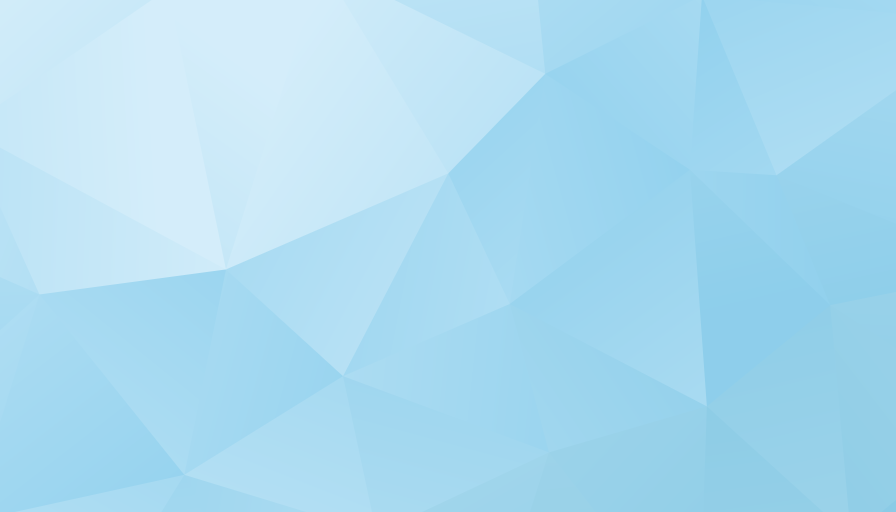
This background is drawn by a WebGL 2 fragment shader. Its source:

```glsl
#version 300 es
precision highp float;

uniform vec2 u_resolution;
out vec4 fragColor;

#define CELL 0.35          // facet size, in canvas heights
#define JITTER 0.31        // vertex displacement, in cells
#define TILT 0.42          // rotation of the lattice, in radians
#define QUAD_CONTRAST 0.26
#define FACET_CONTRAST 0.15
#define FACET_GRADIENT 0.22
#define SHADE_AMOUNT 0.5
#define SEED 7.0

const vec3 DEEP_BLUE = vec3(0.56, 0.815, 0.93);
const vec3 PALE_BLUE = vec3(0.83, 0.93, 0.98);
const vec3 TEAL_SHADE = vec3(0.53, 0.78, 0.87);

float hash(vec2 p) {
    vec3 q = fract(vec3(p.xyx + SEED) * vec3(0.1031, 0.1030, 0.0973));
    q += dot(q, q.yzx + 33.33);
    return fract((q.x + q.y) * q.z);
}

mat2 latticeRotation() {
    float c = cos(TILT), s = sin(TILT);
    return mat2(c, s, -s, c);
}

// Jittered lattice vertex in canvas space
vec2 latticeVertex(vec2 id) {
    vec2 offset = vec2(hash(id), hash(id + 41.7)) * 2.0 - 1.0;
    return latticeRotation() * (id + JITTER * offset) * CELL;
}

// Signed distance to an edge, positive on its left side
float edgeDistance(vec2 p, vec2 a, vec2 b) {
    vec2 e = b - a, d = p - a;
    return (e.x * d.y - e.y * d.x) / length(e);
}

// Antialiased coverage of a counterclockwise triangle
float coverage(vec2 p, vec2 a, vec2 b, vec2 c, float pixel) {
    vec3 d = vec3(edgeDistance(p, a, b), edgeDistance(p, b, c), edgeDistance(p, c, a));
    vec3 w = clamp(d / pixel + 0.5, 0.0, 1.0);
    return w.x * w.y * w.z;
}

// Flat facet tone from its place, plus a soft gradient across it
vec3 facetColor(vec2 p, vec2 center, vec2 id, float side, float aspect) {
    vec2 uv = center / vec2(aspect, 1.0);
    float glow = 1.0 - smoothstep(0.28, 0.62, length((uv - vec2(0.12, 1.0)) * vec2(1.0, 0.9)));
    float tone = mix(0.36 - 0.2 * uv.x, 0.87, glow);
    tone += QUAD_CONTRAST * (hash(id + 11.3) - 0.5);
    tone += FACET_CONTRAST * (hash(id + 23.9 + 5.1 * side) - 0.5);

    float angle = 6.2832 * hash(id + 71.2 + 9.4 * side);
    tone += FACET_GRADIENT * dot(p - center, vec2(cos(angle), sin(angle))) / CELL;

    float shade = SHADE_AMOUNT * smoothstep(0.1, 0.9, uv.x - uv.y);
    return mix(mix(DEEP_BLUE, PALE_BLUE, clamp(tone, 0.0, 1.0)), TEAL_SHADE, shade);
}

void main() {
    vec2 p = gl_FragCoord.xy / u_resolution.y;
    float pixel = 1.0 / u_resolution.y;
    float aspect = u_resolution.x / u_resolution.y;
    vec2 home = floor(transpose(latticeRotation()) * p / CELL);

    // Blend every nearby facet by its coverage
    vec4 sum = vec4(0.0);
    for (int j = -1; j <= 1; j++) {
        for (int i = -1; i <= 1; i++) {
            vec2 id = home + vec2(i, j);
            vec2 a = latticeVertex(id);
            vec2 b = latticeVertex(id + vec2(1, 0));
            vec2 c = latticeVertex(id + vec2(1, 1));
            vec2 d = latticeVertex(id + vec2(0, 1));

            // Split each quad along its shorter diagonal
            if (distance(a, c) > distance(b, d)) {
                vec2 first = a;
                a = b; b = c; c = d; d = first;
            }
            float w0 = coverage(p, a, b, c, pixel);
            float w1 = coverage(p, a, c, d, pixel);
            sum += w0 * vec4(facetColor(p, (a + b + c) / 3.0, id, 0.0, aspect), 1.0);
            sum += w1 * vec4(facetColor(p, (a + c + d) / 3.0, id, 1.0, aspect), 1.0);
        }
    }
    fragColor = vec4(sum.rgb / max(sum.a, 1e-4), 1.0);
}
```
